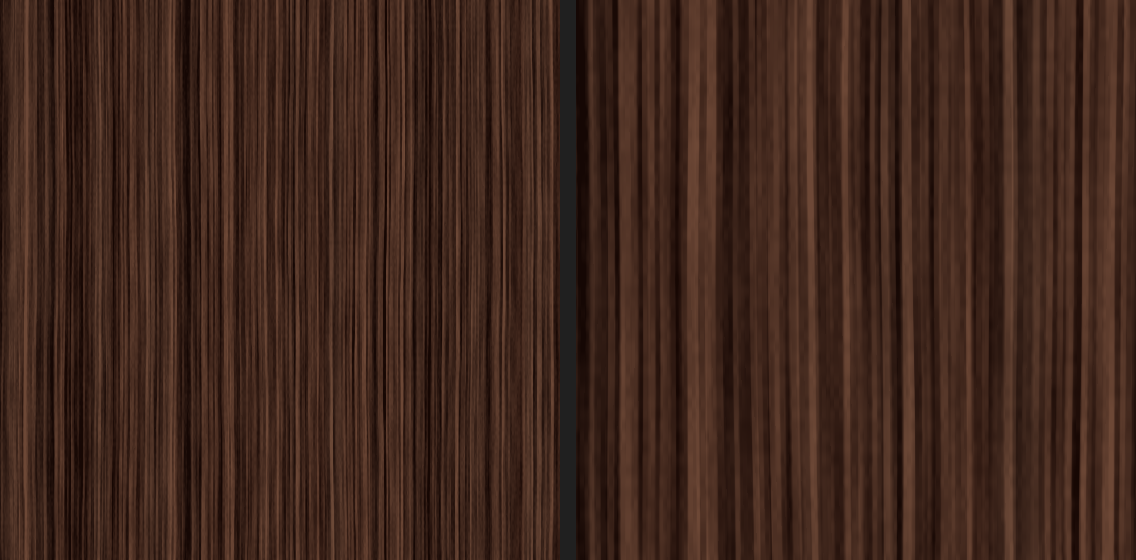
Left: the whole. Right: its middle third, enlarged.
A WebGL 1 fragment shader for this texture:

```glsl
precision highp float;

uniform vec2 u_resolution;

// Wood tones
const vec3 DARK_VEIN = vec3(0.130, 0.061, 0.040);
const vec3 PALE_WOOD = vec3(0.376, 0.246, 0.185);
const vec3 RED_TINT = vec3(0.008, -0.003, -0.005);

// Streaks across the canvas width
const float BAND_COUNT = 17.0;
const float VEIN_COUNT = 62.0;
const float LINE_COUNT = 165.0;
const float FIBRE_COUNT = 290.0;

// Share of each layer in the tone
const float BAND_WEIGHT = 0.20;
const float VEIN_WEIGHT = 0.24;
const float LINE_WEIGHT = 0.70;
const float FIBRE_WEIGHT = 0.78;
const float GRAIN_WEIGHT = 0.16;

const float MEAN_TONE = 0.455;
const vec2 TONE_RANGE = vec2(-0.18, 1.2);
const float SWAY = 0.0012;
const float DRIFT = 0.0008;
const float TAU = 6.28319;

float hash(vec2 p) {
    return fract(sin(dot(p, vec2(127.1, 311.7))) * 43758.5453);
}

// Smooth cellular noise in x: every cell is one long streak whose
// centre and tone drift along y. Returns a tone centred on zero.
float streaks(vec2 p, float count, float sharpness, float rate, float seed) {
    float x = p.x * count;
    float cell = floor(x);
    float toneSum = 0.0;
    float weightSum = 0.0;
    for (int i = -2; i <= 2; i++) {
        float id = cell + float(i);
        float jitter = hash(vec2(id, seed));
        float tone = hash(vec2(id, seed + 3.7));
        float phase = TAU * hash(vec2(id, seed + 8.3));
        float drift = DRIFT * count * sin(p.y * (3.0 + 6.0 * tone) + phase);
        float offset = x - (id + 0.2 + 0.6 * jitter + drift);
        float weight = exp(-sharpness * offset * offset);
        float ripple = 0.12 * sin(p.y * rate * (0.6 + jitter) + phase * 3.0);
        toneSum += weight * (tone - 0.5 + ripple);
        weightSum += weight;
    }
    return toneSum / weightSum;
}

// Slow bending shared by neighbouring streaks
float sway(vec2 p) {
    return SWAY * (sin(p.y * 5.3 + p.x * 9.0)
        + 0.5 * sin(p.y * 11.0 - p.x * 23.0)
        + 0.2 * sin(p.y * 27.0 + p.x * 47.0));
}

// Short flecks, blended along y
float grain(vec2 p) {
    vec2 q = p * vec2(400.0, 150.0);
    vec2 cell = floor(q);
    float blend = smoothstep(0.0, 1.0, fract(q.y));
    return mix(hash(cell), hash(cell + vec2(0.0, 1.0)), blend) - 0.5;
}

void main() {
    vec2 uv = gl_FragCoord.xy / u_resolution.y;
    vec2 p = vec2(uv.x + sway(uv), uv.y);

    // Layered streaks, from broad bands to thin fibres
    float tone = MEAN_TONE
        + BAND_WEIGHT * streaks(p, BAND_COUNT, 4.0, 3.0, 1.0)
        + VEIN_WEIGHT * streaks(p, VEIN_COUNT, 9.0, 5.0, 17.0)
        + LINE_WEIGHT * streaks(p, LINE_COUNT, 12.0, 9.0, 31.0)
        + FIBRE_WEIGHT * streaks(p, FIBRE_COUNT, 10.0, 30.0, 53.0)
        + GRAIN_WEIGHT * grain(p);
    tone = clamp(tone, TONE_RANGE.x, TONE_RANGE.y);

    // Colour, with a faint shift between red and yellow brown
    float warmth = streaks(p, VEIN_COUNT, 3.0, 2.0, 71.0);
    vec3 color = mix(DARK_VEIN, PALE_WOOD, tone) + RED_TINT * warmth;
    gl_FragColor = vec4(color, 1.0);
}
```
